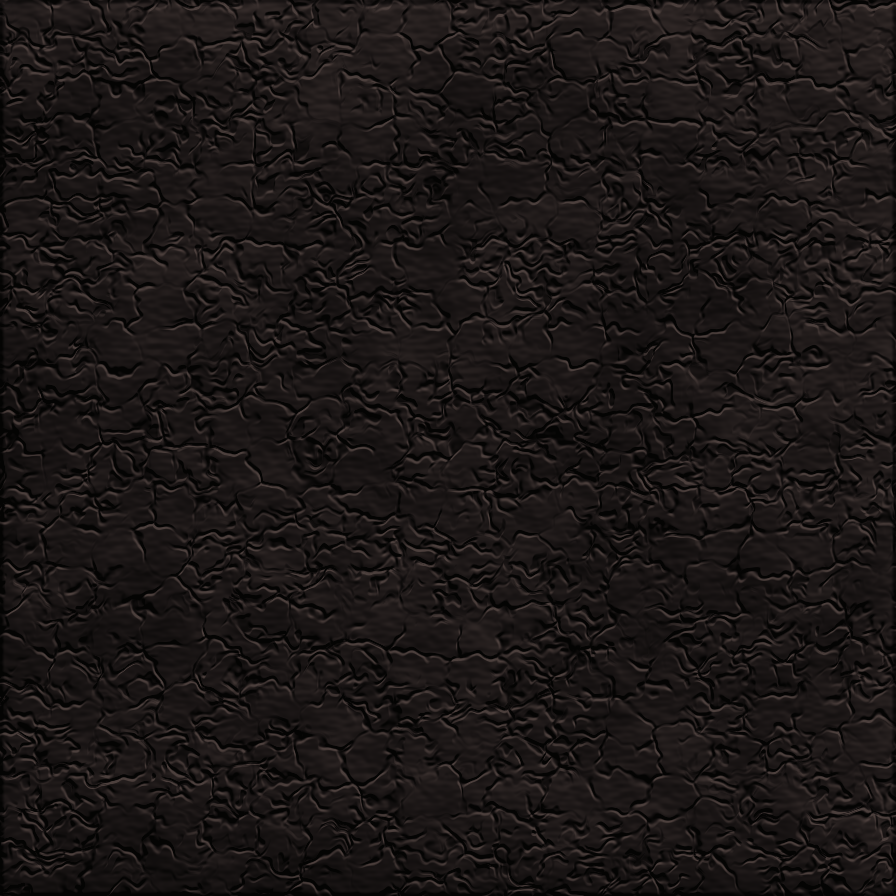
Reproduce this texture procedurally as a WebGL 1 fragment shader.

```glsl
precision highp float;
// Dark embossed leather: a height field of broken, nearly square creases, short
// ragged wrinkles and small pits, lit from above so that each crease gets a
// dark upper wall and a pale lower lip. A soft bevel runs round the border.

uniform vec2 u_resolution;

const vec3 LEATHER = vec3(0.099, 0.081, 0.080);
const vec3 SHADOW = vec3(0.016, 0.015, 0.012);
const vec3 HIGHLIGHT = vec3(0.300, 0.250, 0.238);

const vec2 LIGHT_DIR = vec2(0.28, 0.96);
const float RELIEF_STEP = 0.0016;   // half the span used to measure slope
const float RELIEF_GAIN = 1.25;
const float CREASE_DARKNESS = 0.34;
const float SHADOW_GAIN = 1.7;

const vec2 CELL_SCALE = vec2(18.0, 22.0);
const float CELL_JITTER = 0.62;
const float CELL_CREASE = 0.14;
const vec2 WRINKLE_SCALE = vec2(31.0, 46.0);
const float WRINKLE_WIDTH = 0.15;
const vec2 PIT_SCALE = vec2(52.0, 74.0);
const vec2 LUMP_SCALE = vec2(30.0, 50.0);
const vec2 GRAIN_SCALE = vec2(70.0, 150.0);
const float LUMP_HEIGHT = 0.36;
const float GRAIN_HEIGHT = 0.19;
const float BROAD_TONE = 0.20;
const float PATCH_TONE = 0.20;
const float BEVEL_WIDTH = 0.045;

vec2 hash2(vec2 p) {
  vec3 q = fract(vec3(p.xyx) * vec3(0.1031, 0.1030, 0.0973));
  q += dot(q, q.yzx + 33.33);
  return fract((q.xx + q.yz) * q.zy);
}

float gradAt(vec2 cell, vec2 offset) {
  float angle = 6.2832 * hash2(cell).x;
  return dot(vec2(cos(angle), sin(angle)), offset);
}

// Gradient noise, roughly -0.7 to 0.7.
float gradientNoise(vec2 p) {
  vec2 i = floor(p);
  vec2 f = p - i;
  vec2 u = f * f * f * (f * (f * 6.0 - 15.0) + 10.0);
  vec2 e = vec2(1.0, 0.0);
  float low = mix(gradAt(i, f), gradAt(i + e, f - e), u.x);
  float high = mix(gradAt(i + e.yx, f - e.yx), gradAt(i + 1.0, f - 1.0), u.x);
  return mix(low, high, u.y);
}

vec2 noisePair(vec2 p) {
  return vec2(gradientNoise(p + 17.3), gradientNoise(p + 71.9));
}

// Gap between the two nearest cell centres: zero along a cell border.
float cellGap(vec2 p) {
  vec2 home = floor(p);
  float nearest = 8.0;
  float second = 8.0;
  for (int y = -1; y <= 1; y++) {
    for (int x = -1; x <= 1; x++) {
      vec2 cell = home + vec2(float(x), float(y));
      vec2 centre = cell + 0.5 + CELL_JITTER * (hash2(cell + 40.0) - 0.5);
      float d = length(centre - p);
      second = min(second, max(nearest, d));
      nearest = min(nearest, d);
    }
  }
  return second - nearest;
}

// Where the hide is wrinkled (positive) or smooth (negative).
float roughness(vec2 p) {
  return gradientNoise(p * vec2(9.0, 12.0) + 53.0)
       + 0.5 * gradientNoise(p * vec2(19.0, 25.0) + 7.0);
}

// Returns surface height in x and crease depth (0 to 1) in y.
vec2 leather(vec2 p) {
  vec2 warped = p + 0.018 * noisePair(p * 26.0) + 0.0095 * noisePair(p * 70.0);
  float rough = roughness(p);

  float cellDepth = 1.0 - smoothstep(0.0, CELL_CREASE, cellGap(warped * CELL_SCALE));
  cellDepth *= 0.1 + 0.9 * smoothstep(-0.22, 0.16, gradientNoise(p * 27.0 + 5.0));

  float ridge = abs(gradientNoise(warped * WRINKLE_SCALE + 31.0));
  float wrinkle = 1.0 - smoothstep(0.0, WRINKLE_WIDTH, ridge);
  wrinkle *= smoothstep(-0.22, 0.16, rough);
  wrinkle *= smoothstep(-0.25, 0.08, gradientNoise(p * 38.0 + 83.0));

  float pits = smoothstep(0.16, 0.42, gradientNoise(warped * PIT_SCALE + 61.0));
  pits *= smoothstep(-0.25, 0.15, rough);

  float crease = max(max(cellDepth, 0.95 * wrinkle), 0.8 * pits);
  float lumps = LUMP_HEIGHT * gradientNoise(warped * LUMP_SCALE + 9.0);
  float grain = GRAIN_HEIGHT * gradientNoise(p * GRAIN_SCALE);
  return vec2(lumps + grain - crease, crease);
}

// Broad light on the rounded border, strongest along the top.
float bevelLight(vec2 p) {
  vec2 farEdge = exp(-(1.0 - p) / BEVEL_WIDTH);
  vec2 nearEdge = exp(-p / BEVEL_WIDTH);
  vec2 rim = min(p, 1.0 - p);
  float seam = 1.0 - smoothstep(0.001, 0.006, min(rim.x, rim.y));
  return 0.32 * farEdge.y + 0.15 * farEdge.x
       - 0.20 * nearEdge.y - 0.12 * nearEdge.x - 0.5 * seam;
}

void main() {
  vec2 p = gl_FragCoord.xy / u_resolution;
  vec2 reach = LIGHT_DIR * RELIEF_STEP;
  vec2 towardLight = leather(p + reach);
  vec2 awayFromLight = leather(p - reach);

  // Ground that falls toward the light is bright; crease floors stay dark.
  float slope = awayFromLight.x - towardLight.x;
  float crease = 0.5 * (towardLight.y + awayFromLight.y);
  float light = RELIEF_GAIN * slope - CREASE_DARKNESS * crease + bevelLight(p);
  light += BROAD_TONE * gradientNoise(p * 5.0 + 12.0);
  light += PATCH_TONE * gradientNoise(p * vec2(15.0, 19.0) + 27.0);
  light += 0.03;

  vec3 color = mix(LEATHER, HIGHLIGHT, clamp(light, 0.0, 1.0));
  color = mix(color, SHADOW, clamp(-SHADOW_GAIN * light, 0.0, 1.0));
  gl_FragColor = vec4(color, 1.0);
}
```
